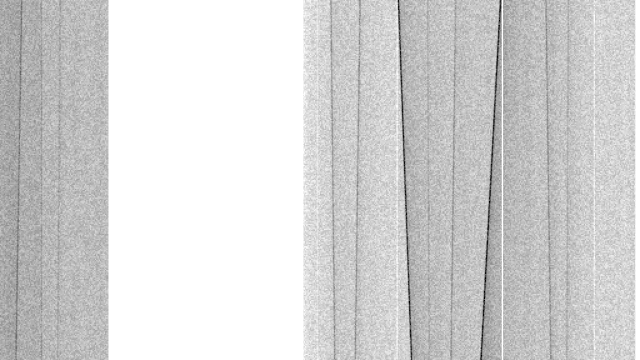
A Shadertoy shader for this texture:

```glsl
#define GRAIN_CELLS 512.0
#define GRAIN_DEPTH 0.13
#define LEFT_EDGE 0.1695
#define RIGHT_START 0.4740
#define RIGHT_END 0.9925
#define LINE_WIDTH 0.0014
#define LINE_BREAKUP 0.5
#define SHADOW_REACH 0.033
#define SLIT_WIDTH 0.0011

const int CREASES = 11;

// x at the top, x at the bottom, line darkness, shadow (sign gives its side)
const vec4 creases[CREASES] = vec4[CREASES](
    vec4(0.034, 0.025, 0.17, -0.04),
    vec4(0.065, 0.065, 0.09, -0.03),
    vec4(0.094, 0.090, 0.08, 0.01),
    vec4(0.517, 0.523, 0.18, 0.04),
    vec4(0.5625, 0.555, 0.18, 0.04),
    vec4(0.6225, 0.643, 0.52, 0.17),
    vec4(0.668, 0.6705, 0.08, 0.03),
    vec4(0.712, 0.7045, 0.16, 0.04),
    vec4(0.782, 0.7515, 0.52, 0.17),
    vec4(0.853, 0.8605, 0.16, 0.05),
    vec4(0.888, 0.8855, 0.08, 0.03));

// x and brightness of the pale vertical slits
const vec2 slits[4] = vec2[4](
    vec2(0.496, 0.05), vec2(0.6205, 0.13),
    vec2(0.785, 0.40), vec2(0.9285, 0.13));

float hash(vec2 p) {
    vec3 q = fract(vec3(p.xyx) * 0.1031);
    q += dot(q, q.yzx + 33.33);
    return fract((q.x + q.y) * q.z);
}

// Two hashes per cell gather most grains near the middle tone
float speck(vec2 cell) {
    return hash(cell) + hash(cell + vec2(719.0, 263.0)) - 1.0;
}

// Fine grain, blended between cell corners
float grain(vec2 p) {
    vec2 cell = floor(p);
    vec2 f = smoothstep(0.0, 1.0, p - cell);
    float low = mix(speck(cell), speck(cell + vec2(1, 0)), f.x);
    float high = mix(speck(cell + vec2(0, 1)), speck(cell + vec2(1, 1)), f.x);
    return mix(low, high, f.y);
}

float bell(float d, float width) {
    return exp(-d * d / (width * width));
}

// Broad tone of the two grey sheets
float sheetTone(float x) {
    float left = mix(0.68, 0.74, smoothstep(0.0, 0.12, x));
    float right = 0.80 + 0.10 * exp(-max(x - RIGHT_START, 0.0) / 0.025)
        + 0.04 * bell(x - 0.60, 0.04)
        - 0.03 * bell(x - 0.81, 0.07)
        + 0.03 * smoothstep(0.85, 0.94, x);
    return x < 0.3 ? left : right;
}

// Thin broken line with a one-sided shadow, steep then slow
float creaseDarkness(vec4 crease, float x, float down, float aa, float speckle) {
    float d = x - mix(crease.x, crease.y, down);
    float side = d * sign(crease.w);
    float reach = max(side, 0.0) / SHADOW_REACH;
    float fade = mix(exp(-reach), exp(-4.0 * reach), 0.25);
    float shadow = smoothstep(-aa, aa, side) * fade;
    float line = bell(d, LINE_WIDTH) * (1.0 + LINE_BREAKUP * speckle);
    return crease.z * line + abs(crease.w) * shadow;
}

void mainImage(out vec4 fragColor, in vec2 fragCoord) {
    vec2 uv = fragCoord / iResolution.xy;
    float x = uv.x;
    float aa = 1.0 / iResolution.x;
    vec2 cells = fragCoord / iResolution.x * GRAIN_CELLS - 0.5;
    float speckle = grain(cells + 1024.0);

    // Sheets with slanted creases and pale slits
    float tone = sheetTone(x);
    for (int i = 0; i < CREASES; i++)
        tone -= creaseDarkness(creases[i], x, 1.0 - uv.y, aa, speckle);
    for (int i = 0; i < 4; i++)
        tone += slits[i].y * bell(x - slits[i].x, SLIT_WIDTH);

    // Faint vertical streaks and grain
    tone += 0.005 * (sin(x * 310.0) + sin(x * 187.0 + 1.3));
    tone += GRAIN_DEPTH * grain(cells);

    // White gaps around the sheets
    float left = 1.0 - smoothstep(LEFT_EDGE - aa, LEFT_EDGE + aa, x);
    float right = smoothstep(RIGHT_START - aa, RIGHT_START + aa, x)
        * (1.0 - smoothstep(RIGHT_END - aa, RIGHT_END + aa, x));
    tone = mix(1.0, clamp(tone, 0.0, 1.0), left + right);

    fragColor = vec4(vec3(tone), 1.0);
}
```
